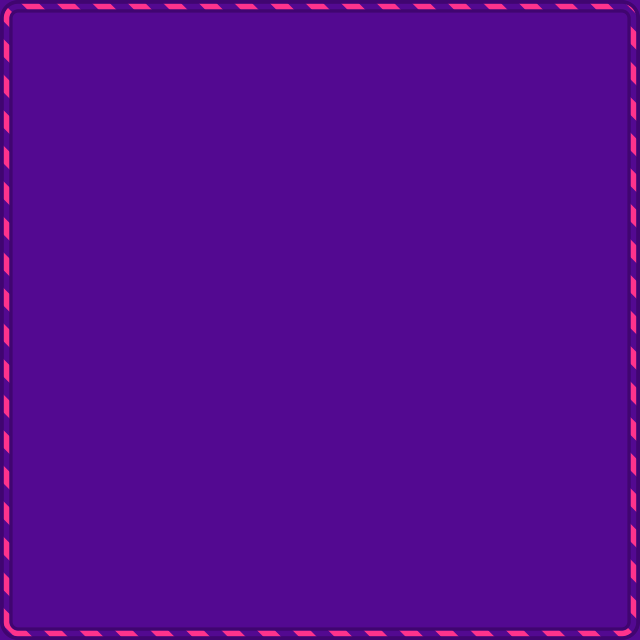
Give the GLSL for this background, as a Shadertoy shader.

```glsl
// Flat violet panel framed by a thin rounded border of diagonal pink stripes.

// Signed distance to a rounded box centred on the origin
float roundedBox(vec2 p, vec2 halfSize, float radius) {
    vec2 q = abs(p) - halfSize + radius;
    return length(max(q, 0.0)) + min(max(q.x, q.y), 0.0) - radius;
}

// Smooth mask of the band between two depths
float band(float depth, float start, float end, float blur) {
    return smoothstep(start - blur, start + blur, depth)
         - smoothstep(end - blur, end + blur, depth);
}

void mainImage(out vec4 fragColor, in vec2 fragCoord) {
    vec2 size = iResolution.xy / iResolution.y;
    vec2 p = fragCoord / iResolution.y;
    float blur = 0.6 / iResolution.y;

    vec3 violet = vec3(0.325, 0.035, 0.57);
    vec3 shade = vec3(0.25, 0.02, 0.44);
    vec3 pink = vec3(0.995, 0.20, 0.55);

    // Depth inwards from the rounded rim
    float depth = -roundedBox(p - 0.5 * size, 0.5 * size, 0.0286);

    // Dark outer rim and inner line
    float rim = band(depth, 0.0, 0.0059, blur);
    float line = band(depth, 0.0145, 0.0197, blur);
    vec3 color = mix(violet, shade, rim + line);

    // Diagonal stripes: 18 per canvas height, the second half of each cell is pink
    float cell = fract((p.x + p.y - 1.0) * 18.0);
    float edge = (0.25 - abs(cell - 0.75)) / (18.0 * sqrt(2.0));
    edge = max(edge, (0.25 - abs(cell + 0.25)) / (18.0 * sqrt(2.0)));
    float stripe = smoothstep(-blur, blur, edge);
    color = mix(color, pink, stripe * band(depth, 0.0059, 0.0145, blur));

    fragColor = vec4(color, 1.0);
}
```
